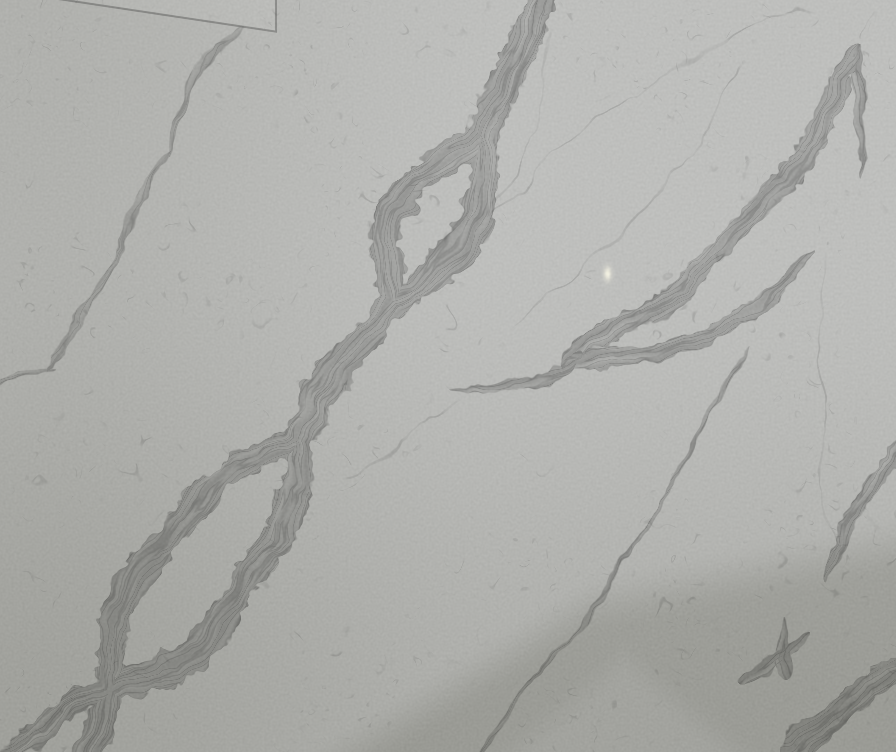
Give the GLSL for this texture, as a Shadertoy shader.

```glsl
// Polished pale marble slab with forking grey veins, faint hairlines and soft shadows.

const vec3 GLINT_COLOR = vec3(0.2, 0.19, 0.14);

vec2 randomGradient(vec2 cell) {
    vec2 k = vec2(dot(cell, vec2(127.1, 311.7)), dot(cell, vec2(269.5, 183.3)));
    return 2.0 * fract(sin(k) * 43758.5) - 1.0;
}

float gradientNoise(vec2 p) {
    vec2 i = floor(p), f = fract(p);
    vec2 u = f * f * f * (f * (f * 6.0 - 15.0) + 10.0);
    vec2 e = vec2(0.0, 1.0);
    float low = mix(dot(randomGradient(i), f),
                    dot(randomGradient(i + e.yx), f - e.yx), u.x);
    float high = mix(dot(randomGradient(i + e.xy), f - e.xy),
                     dot(randomGradient(i + e.yy), f - e.yy), u.x);
    return mix(low, high, u.y);
}

vec2 warp(vec2 p, float frequency, float amount) {
    return p + amount * vec2(gradientNoise(p * frequency),
                             gradientNoise(p * frequency + 37.0));
}

// Position along (0 to 1) and signed distance across a bowed line.
vec2 strandFrame(vec2 p, vec2 a, vec2 b, float bow) {
    vec2 d = b - a, q = p - a;
    float t = dot(q, d) / dot(d, d);
    float s = (d.x * q.y - d.y * q.x) / length(d);
    return vec2(t, s - bow * 4.0 * t * (1.0 - t));
}

float lens(float t, float center, float radius, float halfHeight) {
    float q = (t - center) / radius;
    return halfHeight * max(0.0, 1.0 - q * q);
}

// Tone of a banded vein with ragged rim: 1 outside, darker inside.
float veinTone(vec2 p, vec2 frame, float len, vec2 widths, float strength) {
    float soft = 0.6 / iResolution.y + 0.0005;
    float ends = sqrt(clamp(min(frame.x, 1.0 - frame.x) * len / 0.03, 0.0, 1.0));
    float ragged = 1.0 + 0.5 * gradientNoise(p * 15.0) + 0.5 * gradientNoise(p * 47.0)
                 + 0.4 * gradientNoise(p * 95.0);
    float width = mix(widths.x, widths.y, clamp(frame.x, 0.0, 1.0)) * ends * ragged;
    float inside = width - abs(frame.y);
    float mask = smoothstep(-soft, soft, inside) * step(0.0001, width);
    float along = frame.x * len;
    float across = frame.y + 0.009 * gradientNoise(p * 20.0);
    float bands = gradientNoise(vec2(along * 10.0, across * 130.0));
    float threads = abs(gradientNoise(vec2(along * 13.0 + 9.0, across * 170.0)));
    float rim = 1.0 - smoothstep(0.0, 0.004, inside);
    float tone = 0.85 + 0.13 * bands - 0.1 * smoothstep(0.13, 0.0, threads) - 0.05 * rim;
    return 1.0 - mask * strength * (1.0 - tone);
}

float strand(vec2 p, vec2 a, vec2 b, float bow, vec2 widths, float strength) {
    return veinTone(p, strandFrame(p, a, b, bow), distance(a, b), widths, strength);
}

float hairline(vec2 p, vec2 a, vec2 b, float bow) {
    vec2 f = strandFrame(p, a, b, bow);
    float ends = smoothstep(0.0, 0.05, f.x) * smoothstep(1.0, 0.95, f.x);
    float faint = 0.35 + 0.65 * smoothstep(-0.2, 0.25, gradientNoise(p * 23.0));
    return ends * faint * (1.0 - smoothstep(0.0004, 0.0022, abs(f.y)));
}

// Room light over the slab, with a chevron shadow at the lower right.
float roomLight(vec2 p) {
    float light = 0.746 - 0.055 * smoothstep(0.7, 0.0, p.x)
                        - 0.065 * smoothstep(0.7, 0.0, p.y);
    float shadowTop = min(0.62 * (p.x - 0.46), 0.2 + 0.2 * (p.x - 0.78));
    float shadow = smoothstep(0.04, -0.05, p.y - shadowTop);
    float gap = smoothstep(0.03, -0.04, p.y - 0.13 + 0.85 * abs(p.x - 0.83));
    return light - 0.075 * shadow + 0.03 * gap;
}

// Small curled outlines gathered in patches.
float flecks(vec2 p, float size) {
    float outline = 1.0 - smoothstep(0.01, 0.07, abs(gradientNoise(p * size) - 0.2));
    float patches = smoothstep(-0.05, 0.3, gradientNoise(p * 6.0 + size));
    return outline * patches * smoothstep(0.0, 0.3, gradientNoise(p * size * 1.3 + 5.0));
}

void mainImage(out vec4 fragColor, in vec2 fragCoord) {
    vec2 p = fragCoord / iResolution.y;
    float light = roomLight(p);
    vec3 col = vec3(light, light + 0.003, light - 0.006 - 0.1 * (0.74 - light));

    // Fine marks
    vec2 q = warp(warp(warp(p, 7.0, 0.022), 27.0, 0.009), 70.0, 0.003);
    vec2 h = warp(q, 15.0, 0.025);
    float marks = hairline(h, vec2(1.07, 1.0), vec2(0.64, 0.71), -0.02)
                + hairline(h, vec2(0.99, 0.92), vec2(0.68, 0.57), 0.03)
                + hairline(h, vec2(0.73, 0.96), vec2(0.65, 0.73), 0.02)
                + hairline(h, vec2(1.09, 0.66), vec2(1.1, 0.25), 0.0)
                + hairline(h, vec2(0.62, 0.47), vec2(0.44, 0.37), 0.01);
    marks += flecks(h, 38.0) + 0.8 * flecks(h, 61.0);
    col *= 1.0 - 0.11 * min(marks, 1.0);

    // Main vein, opening into three eyes
    vec2 a = vec2(0.73, 1.03), b = vec2(0.045, -0.03);
    vec2 f = strandFrame(q, a, b, 0.052);
    float eye = lens(f.x, 0.28, 0.1, 0.046) + lens(f.x, 0.72, 0.17, 0.07)
              + lens(f.x, 1.04, 0.15, 0.055);
    f.y += f.y > 0.0 ? -eye : eye;
    float tone = veinTone(q, f, distance(a, b), vec2(0.023, 0.02), 1.0);

    // Forked vein on the right
    vec2 fork = vec2(0.748, 0.513), tip = vec2(1.147, 0.941);
    tone = min(tone, strand(q, fork, tip, -0.046, vec2(0.016, 0.014), 1.0));
    tone = min(tone, strand(q, fork, vec2(1.084, 0.667), -0.045, vec2(0.014, 0.009), 1.0));
    tone = min(tone, strand(q, vec2(0.604, 0.477), vec2(0.77, 0.513), -0.006, vec2(0.003, 0.013), 1.0));
    tone = min(tone, strand(q, tip, vec2(1.138, 0.765), 0.0, vec2(0.008, 0.004), 1.0));

    // Veins and splinter at the lower right
    tone = min(tone, strand(q, vec2(1.22, 0.43), vec2(1.096, 0.23), -0.012, vec2(0.012, 0.009), 1.0));
    tone = min(tone, strand(q, vec2(1.22, 0.13), vec2(1.04, 0.0), 0.0, vec2(0.018, 0.02), 1.0));
    tone = min(tone, strand(q, vec2(0.99, 0.09), vec2(1.075, 0.16), 0.0, vec2(0.011, 0.007), 1.0));
    tone = min(tone, strand(q, vec2(1.035, 0.18), vec2(1.045, 0.1), 0.0, vec2(0.002, 0.015), 1.0));

    // Thin wandering veins
    vec2 w = warp(q, 9.0, 0.02);
    vec2 thin = vec2(0.005);
    tone = min(tone, strand(w, vec2(0.32, 0.97), vec2(0.222, 0.79), -0.02, thin, 0.8));
    tone = min(tone, strand(w, vec2(0.224, 0.8), vec2(0.06, 0.5), 0.0, thin, 0.8));
    tone = min(tone, strand(w, vec2(0.07, 0.505), vec2(-0.04, 0.475), 0.0, thin, 0.8));
    tone = min(tone, strand(w, vec2(0.99, 0.536), vec2(0.63, -0.02), 0.015, 0.6 * thin, 0.9));
    col *= tone;

    // Card corner, glint and grain
    float card = max(p.x - 0.367, 1.013 - 0.15 * p.x - p.y);
    col += 0.015 * smoothstep(0.001, -0.001, card);
    col *= 1.0 - 0.25 * smoothstep(0.0022, 0.0005, abs(card));
    vec2 g = (p - vec2(0.808, 0.636)) / vec2(0.005, 0.009);
    col += GLINT_COLOR * exp(-dot(g, g));
    col += 0.03 * gradientNoise(p * 270.0);
    fragColor = vec4(col, 1.0);
}
```
